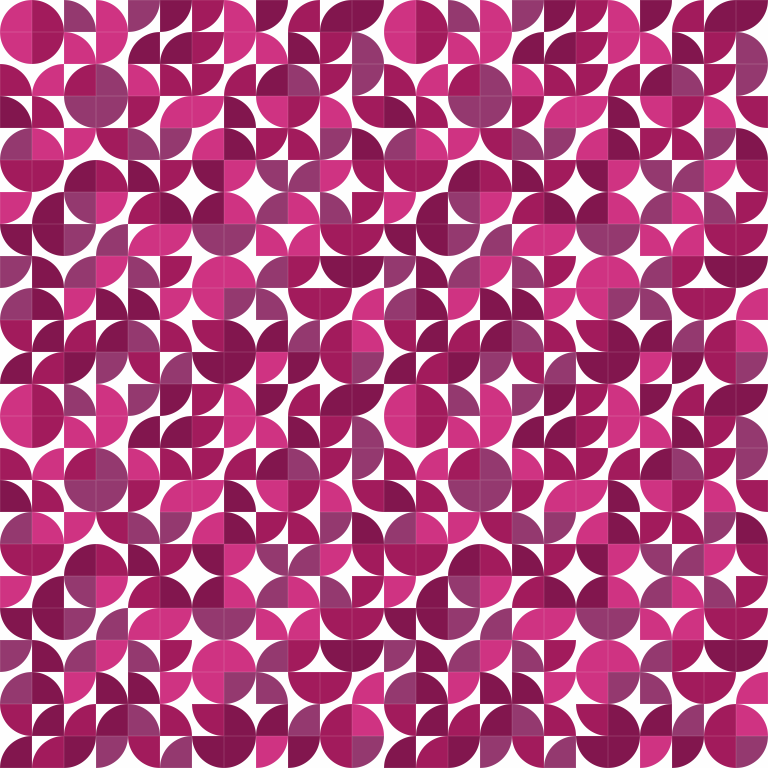
Write a three.js fragment shader that draws this pattern.

```glsl
// Geometric mosaic: a square grid where every cell holds one quarter disc in one of four
// berry tones on white. Corner and tone are hashed per cell inside a repeating tile, and
// some 2 x 2 blocks close up into whole discs. Edges are smoothed by supersampling.

#define REPEATS 2.0          // tiles across and up
#define TILE 12.0            // cells per tile side, even
#define SEAM_WIDTH 0.03      // hairline between cells, in cells
#define SEAM_STRENGTH 0.15
#define SAMPLES 4            // subsamples per pixel side
#define SEED 3.0
#define PAPER vec3(0.995, 0.995, 0.995)
#define DARK vec3(0.51, 0.085, 0.305)
#define CRIMSON vec3(0.635, 0.105, 0.36)
#define PLUM vec3(0.58, 0.225, 0.435)
#define PINK vec3(0.81, 0.20, 0.51)

varying vec2 vUv;

float hash(vec2 p) {
  return fract(sin(dot(p + SEED, vec2(127.1, 311.7))) * 43758.5453);
}

vec3 pickTone(float h) {
  if (h < 0.26) return DARK;
  if (h < 0.52) return CRIMSON;
  return h < 0.74 ? PLUM : PINK;
}

// Corner of the cell that is the centre of its quarter disc
vec2 discCorner(vec2 cell) {
  // One block in each row of blocks becomes a whole disc
  vec2 block = floor(cell / 2.0);
  float discColumn = floor(hash(vec2(51.0, block.y)) * TILE * 0.5);
  if (abs(block.x - discColumn) < 0.5) return 1.0 - mod(cell, 2.0);
  return step(0.5, vec2(hash(cell + 17.0), hash(cell + 38.0)));
}

// Colour at p, measured in cells
vec3 mosaic(vec2 p, float soft) {
  vec2 cell = mod(floor(p), TILE);
  vec2 local = fract(p);

  float edge = length(local - discCorner(cell)) - 1.0;
  float disc = clamp(0.5 - edge / soft, 0.0, 1.0);
  vec3 color = mix(PAPER, pickTone(hash(cell)), disc);

  // Faint light seam along the cell borders
  vec2 border = min(local, 1.0 - local);
  float seamEdge = min(border.x, border.y) - 0.5 * SEAM_WIDTH;
  float seam = clamp(0.5 - seamEdge / soft, 0.0, 1.0);
  return mix(color, PAPER, seam * SEAM_STRENGTH);
}

void main() {
  vec2 p = vUv * REPEATS * TILE;
  vec2 pixel = max(fwidth(p), vec2(0.0001));
  float soft = max(pixel.x, pixel.y) / float(SAMPLES);

  // Average a regular grid of points over the pixel
  vec3 sum = vec3(0.0);
  for (int j = 0; j < SAMPLES; j++) {
    for (int i = 0; i < SAMPLES; i++) {
      vec2 offset = (vec2(float(i), float(j)) + 0.5) / float(SAMPLES) - 0.5;
      sum += mosaic(p + offset * pixel, soft);
    }
  }
  gl_FragColor = vec4(sum / float(SAMPLES * SAMPLES), 1.0);
}
```
